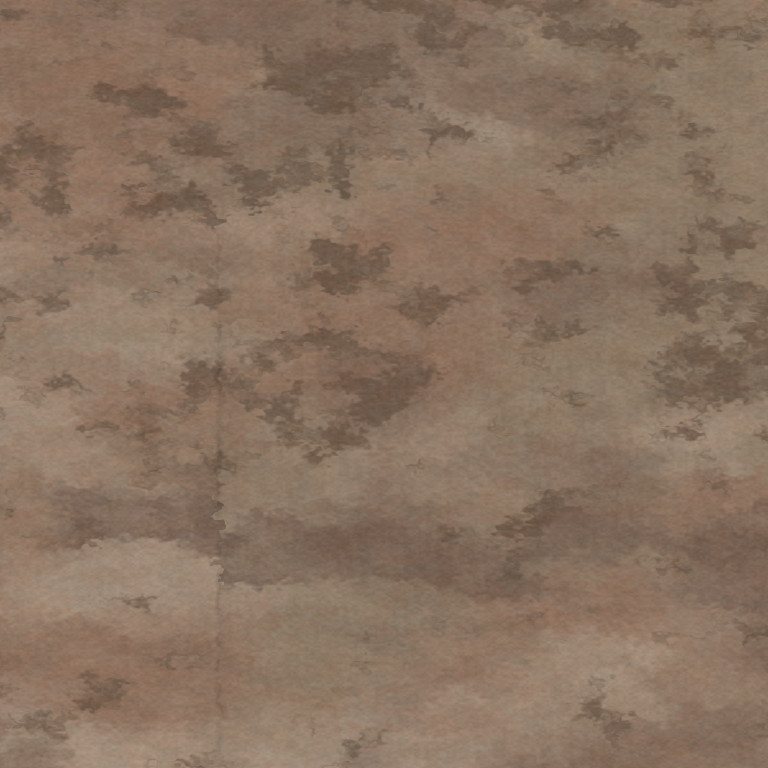
Give the GLSL for this texture, as a Shadertoy shader.

```glsl
// Weathered brown plaster: soft clouds of clay, olive and pale tan, crossed by
// a dark ragged band, scattered stains and a worn vertical seam.
// Layered value noise drives the colours; a fine warp frays every edge.

const vec3 CLAY  = vec3(0.556, 0.445, 0.372);
const vec3 OLIVE = vec3(0.552, 0.478, 0.400);
const vec3 PALE  = vec3(0.635, 0.555, 0.482);
const vec3 UMBER = vec3(0.480, 0.392, 0.335);
const vec3 STAIN = vec3(0.405, 0.328, 0.270);

const float SEAM_X      = 0.283;
const float SEAM_TOP    = 0.70;
const float BAND_RIGHT  = 0.255;
const float BAND_LEFT   = 0.325;
const float BAND_HALF   = 0.034;
const float FRAY        = 0.024;
const float GRAIN       = 0.034;
const float MOTTLE      = 0.075;
const int   DRIP_COUNT  = 6;

float hash(vec2 p) {
    return fract(sin(dot(p, vec2(127.1, 311.7))) * 43758.5453);
}

float noise(vec2 p) {
    vec2 i = floor(p), f = fract(p);
    f = f * f * (3.0 - 2.0 * f);
    return mix(mix(hash(i), hash(i + vec2(1, 0)), f.x),
               mix(hash(i + vec2(0, 1)), hash(i + vec2(1, 1)), f.x), f.y);
}

float fbm(vec2 p) {
    float sum = 0.0, amp = 0.5;
    for (int i = 0; i < 5; i++) {
        sum += amp * noise(p);
        p = mat2(1.6, 0.5, -0.5, 1.9) * p + 17.3;
        amp *= 0.5;
    }
    return sum / 0.97;
}

float blob(vec2 p, vec2 centre, vec2 radius) {
    vec2 d = (p - centre) / radius;
    return exp(-dot(d, d));
}

// Frayed coordinates: short, mostly horizontal dabs
vec2 fray(vec2 p) {
    vec2 s = p * vec2(80.0, 125.0);
    vec2 coarse = vec2(noise(s), noise(s + 41.0)) - 0.5;
    vec2 fine = vec2(noise(s * 2.1 + 9.0), noise(s * 2.1 + 73.0)) - 0.5;
    return p + FRAY * vec2(1.0, 0.6) * (coarse + 0.7 * fine);
}

// Broad colour clouds
vec3 clouds(vec2 p) {
    float hue = fbm(p * vec2(3.0, 5.0) + 3.7);
    hue -= 0.16 * blob(p, vec2(0.55, 0.62), vec2(0.28, 0.20));
    hue -= 0.12 * blob(p, vec2(0.15, 0.92), vec2(0.25, 0.12));
    hue += 0.20 * blob(p, vec2(0.12, 0.50), vec2(0.18, 0.28));
    hue += 0.08 * blob(p, vec2(0.70, 0.10), vec2(0.40, 0.14));
    float pale = fbm(p * vec2(3.5, 7.0) + 21.0);
    pale += 0.20 * blob(p, vec2(0.12, 0.20), vec2(0.18, 0.08));
    pale += 0.18 * blob(p, vec2(0.75, 0.12), vec2(0.40, 0.10));
    pale += 0.18 * blob(p, vec2(0.47, 0.38), vec2(0.10, 0.06));
    float shade = fbm(p * vec2(4.0, 8.0) + 58.0);
    vec3 col = mix(CLAY, OLIVE, smoothstep(0.34, 0.60, hue));
    col = mix(col, PALE, 0.90 * smoothstep(0.42, 0.74, pale));
    return mix(col, UMBER, 0.70 * smoothstep(0.50, 0.74, shade));
}

// Dark horizontal band, stepped where it meets the seam
float band(vec2 p) {
    float right = smoothstep(SEAM_X - 0.003, SEAM_X + 0.003, p.x);
    float centre = mix(BAND_LEFT, BAND_RIGHT + 0.03 * (p.x - SEAM_X), right);
    centre += 0.07 * (fbm(vec2(p.x * 5.0, 2.0)) - 0.5);
    float field = fbm(p * vec2(8.0, 18.0) + 5.0) - 0.5;
    float edge = abs(p.y - centre) - BAND_HALF - 0.16 * field;
    float fade = mix(smoothstep(0.02, 0.12, p.x), 1.0, right);
    float depth = 0.55 + 0.45 * smoothstep(0.35, 0.65, fbm(p * vec2(18.0, 34.0)));
    return fade * depth * smoothstep(0.016, -0.022, edge);
}

// Scattered stains, denser along a few vertical drips
float stains(vec2 p) {
    float drips = 0.0;
    for (int i = 0; i < DRIP_COUNT; i++) {
        float id = float(i);
        float x = (id + 0.5 + 0.5 * (hash(vec2(id, 4.0)) - 0.5)) / float(DRIP_COUNT);
        float y = mix(0.42, 0.85, hash(vec2(id, 8.0)));
        drips = max(drips, blob(p, vec2(x, y), vec2(0.014, 0.16)));
    }
    float region = 0.24 * (fbm(p * vec2(3.0, 4.0) + 90.0) - 0.5);
    region += 0.05 * smoothstep(0.30, 0.42, p.y) - 0.05 + 0.10 * drips;
    float large = fbm(p * vec2(15.0, 23.0) + 33.0);
    float small = fbm(p * vec2(36.0, 52.0) + 12.0);
    float field = region + 0.66 * large + 0.34 * small;
    return smoothstep(0.535, 0.70, field);
}

void mainImage(out vec4 fragColor, in vec2 fragCoord) {
    vec2 uv = fragCoord / iResolution.xy;
    vec2 p = fray(uv);

    vec3 col = clouds(p);
    col = mix(col, UMBER * 0.94, 0.85 * band(p));
    col = mix(col, STAIN, 0.75 * stains(p));

    // Worn seam: faint broken line with a soft shadow on its right
    float dx = uv.x - SEAM_X + 0.30 * (p.x - uv.x);
    float reach = smoothstep(SEAM_TOP + 0.04, SEAM_TOP - 0.04, p.y);
    float wear = smoothstep(0.30, 0.70, noise(vec2(3.0, uv.y * 60.0)));
    float line = smoothstep(0.005, 0.001, abs(dx));
    float shadow = smoothstep(-0.002, 0.002, dx) * exp(-max(dx, 0.0) / 0.02);
    col *= 1.0 - reach * (0.08 * line * wear + 0.06 * shadow);

    // Dabbed mottling, fine grain and faint warm-cool tint
    float mottle = fbm(p * vec2(26.0, 44.0) + 7.0) - 0.5;
    float grain = noise(uv * vec2(140.0, 250.0)) + noise(uv * vec2(300.0, 380.0)) - 1.0;
    float tint = noise(p * vec2(50.0, 80.0) + 11.0) - 0.5;
    col += MOTTLE * mottle + GRAIN * grain + 0.018 * tint * vec3(1.0, -0.4, -1.0);
    fragColor = vec4(clamp(col, 0.0, 1.0), 1.0);
}
```
